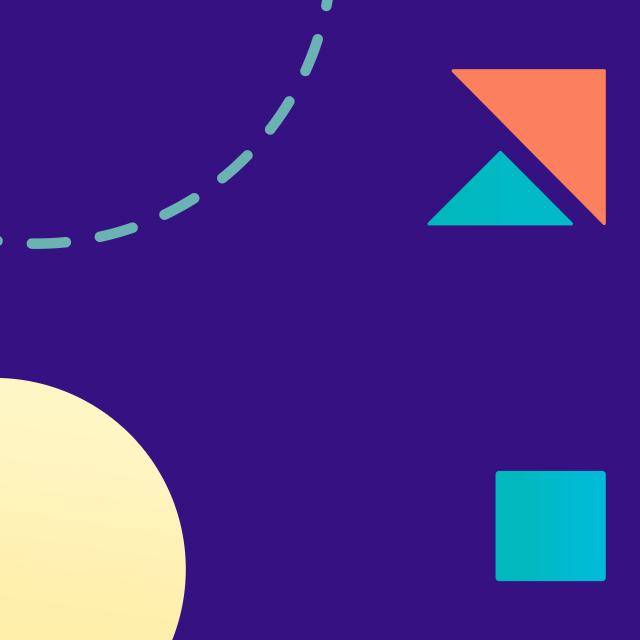
A WebGL 1 fragment shader for this background:

```glsl
precision highp float;
// Flat geometric poster: pale disc, dashed arc, two triangles and a square on deep violet.

uniform vec2 u_resolution;

const vec3 VIOLET = vec3(0.208, 0.067, 0.506);
const vec3 CREAM = vec3(1.0, 0.965, 0.775);
const vec3 BUTTER = vec3(1.0, 0.937, 0.670);
const vec3 CORAL = vec3(0.988, 0.502, 0.365);
const vec3 TEAL = vec3(0.0, 0.725, 0.745);
const vec3 CYAN = vec3(0.0, 0.735, 0.845);
const vec3 SAGE = vec3(0.420, 0.698, 0.698);

float discDistance(vec2 p, vec2 center, float radius) {
  return length(p - center) - radius;
}

float roundBoxDistance(vec2 p, vec2 center, vec2 halfSize, float corner) {
  vec2 d = abs(p - center) - halfSize + corner;
  return length(max(d, 0.0)) + min(max(d.x, d.y), 0.0) - corner;
}

// x: squared distance to the edge a-b, y: signed side of that edge
vec2 edgeTerm(vec2 p, vec2 a, vec2 b, float winding) {
  vec2 e = b - a;
  vec2 v = p - a;
  vec2 q = v - e * clamp(dot(v, e) / dot(e, e), 0.0, 1.0);
  return vec2(dot(q, q), winding * (v.x * e.y - v.y * e.x));
}

float roundTriangleDistance(vec2 p, vec2 a, vec2 b, vec2 c, float corner) {
  vec2 ab = b - a;
  vec2 ac = c - a;
  float winding = sign(ac.x * ab.y - ac.y * ab.x);
  vec2 d = min(min(edgeTerm(p, a, b, winding), edgeTerm(p, b, c, winding)),
               edgeTerm(p, c, a, winding));
  return -sqrt(d.x) * sign(d.y) - corner;
}

// Round-capped dashes repeated along a circle, angles measured clockwise
float dashedArcDistance(vec2 p, vec2 center, float radius, float period,
                        float firstAngle, float halfDash, float halfWidth) {
  vec2 v = p - center;
  float angle = atan(-v.y, v.x);
  float middle = firstAngle + period * floor((angle - firstAngle) / period + 0.5);
  float nearest = clamp(angle, middle - halfDash, middle + halfDash);
  return length(v - radius * vec2(cos(nearest), -sin(nearest))) - halfWidth;
}

vec3 paint(vec3 base, vec3 color, float dist, float pixel) {
  return mix(base, color, clamp(0.5 - dist / pixel, 0.0, 1.0));
}

void main() {
  float pixel = 1.0 / min(u_resolution.x, u_resolution.y);
  vec2 p = gl_FragCoord.xy * pixel;
  vec3 color = VIOLET;

  // Pale disc, warmer towards the bottom
  float disc = discDistance(p, vec2(-0.0085, 0.1107), 0.2988);
  vec3 discColor = mix(BUTTER, CREAM, smoothstep(0.0, 0.41, p.y + 0.15 * p.x));
  color = paint(color, discColor, disc, pixel);

  // Dashed arc
  float arc = dashedArcDistance(p, vec2(0.0578, 1.0803), 0.461,
                                0.2321, 0.370, 0.0576, 0.0082);
  color = paint(color, SAGE, arc, pixel);

  // Triangles
  float coralTriangle = roundTriangleDistance(p, vec2(0.7083, 0.8893),
      vec2(0.9440, 0.8893), vec2(0.9440, 0.6510), 0.0026);
  color = paint(color, CORAL, coralTriangle, pixel);

  float tealTriangle = roundTriangleDistance(p, vec2(0.7819, 0.7617),
      vec2(0.6706, 0.6504), vec2(0.8926, 0.6504), 0.0026);
  vec3 triangleColor = mix(TEAL, CYAN, 0.5 * smoothstep(0.67, 0.90, p.x));
  color = paint(color, triangleColor, tealTriangle, pixel);

  // Square, bluer towards the right
  float square = roundBoxDistance(p, vec2(0.8604, 0.1781), vec2(0.0861), 0.0055);
  vec3 squareColor = mix(TEAL, CYAN, smoothstep(0.79, 0.95, p.x));
  color = paint(color, squareColor, square, pixel);

  gl_FragColor = vec4(color, 1.0);
}
```
